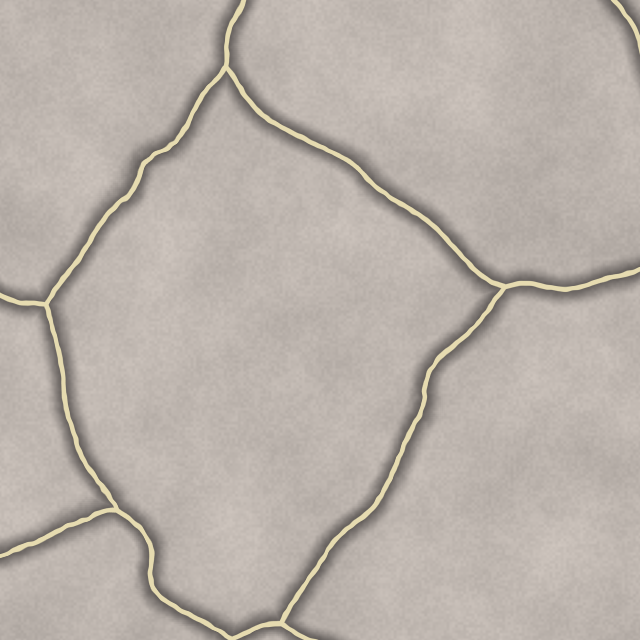
Reproduce this texture procedurally as a Shadertoy shader.

```glsl
#define CELLS 1.65
#define JITTER 0.8
#define BEND 0.10
#define WIGGLE 0.026
#define ROUGHNESS 0.0028
#define VEIN_HALF_WIDTH 0.0037
#define SHADOW_REACH 0.027
#define BLOTCH_CONTRAST 0.19
#define GRAIN_CONTRAST 0.06
#define STONE vec3(0.745, 0.712, 0.686)
#define SHADOW vec3(0.37, 0.35, 0.34)
#define VEIN vec3(0.90, 0.86, 0.69)

vec2 hash2(vec2 p) {
    vec3 h = fract(p.xyx * vec3(0.1031, 0.1030, 0.0973));
    h += dot(h, h.yzx + 33.33);
    return fract((h.xx + h.yz) * h.zy);
}

// Two independent channels of value noise
vec2 noise2(vec2 p) {
    vec2 i = floor(p), f = fract(p);
    f = f * f * (3.0 - 2.0 * f);
    vec2 low = mix(hash2(i), hash2(i + vec2(1, 0)), f.x);
    vec2 high = mix(hash2(i + vec2(0, 1)), hash2(i + vec2(1, 1)), f.x);
    return mix(low, high, f.y);
}

float fbm(vec2 p) {
    float sum = 0.0, amplitude = 1.0, total = 0.0;
    for (int i = 0; i < 5; i++) {
        sum += amplitude * noise2(p).x;
        total += amplitude;
        amplitude *= 0.65;
        p = mat2(1.6, 1.2, -1.2, 1.6) * p + 7.3;
    }
    return sum / total;
}

// Jittered site on a lattice with every other row shifted
vec2 site(vec2 cell) {
    vec2 jitter = (hash2(cell + 17.0) - 0.5) * JITTER;
    return cell + 0.5 + jitter + vec2(0.5 * mod(cell.y, 2.0), 0.0);
}

// Distance to the nearest cell border, in canvas units
float borderDistance(vec2 uv) {
    vec2 warped = uv + BEND * (noise2(uv * 4.5 + 3.1) - 0.5)
                     + WIGGLE * (noise2(uv * 15.0 + 8.7) - 0.5);
    vec2 q = warped * CELLS;
    vec2 dx = dFdx(q) * iResolution.y, dy = dFdy(q) * iResolution.y;
    q += CELLS * ROUGHNESS * (noise2(uv * 95.0) - 0.5);

    vec2 base = floor(q), nearest = vec2(0.0);
    float best = 1e3;
    for (int y = -2; y <= 2; y++)
    for (int x = -2; x <= 2; x++) {
        vec2 s = site(base + vec2(x, y));
        float d = dot(s - q, s - q);
        if (d < best) { best = d; nearest = s; }
    }

    float border = 1e3;
    for (int y = -2; y <= 2; y++)
    for (int x = -2; x <= 2; x++) {
        vec2 s = site(base + vec2(x, y));
        vec2 toSite = s - nearest;
        if (dot(toSite, toSite) < 1e-4) continue;
        vec2 normal = normalize(toSite);
        float d = dot(0.5 * (s + nearest) - q, normal);
        // Undo the stretch of the warp to keep the width even
        float stretch = length(vec2(dot(dx, normal), dot(dy, normal)));
        border = min(border, d / max(stretch, 0.3));
    }
    return border;
}

void mainImage(out vec4 fragColor, in vec2 fragCoord) {
    vec2 uv = fragCoord / iResolution.y;
    float border = borderDistance(uv);

    // Mottled stone with fine grain
    float blotch = fbm(uv * 8.0) - 0.5;
    float grain = noise2(uv * 230.0).y - 0.5;
    float tone = 1.0 + BLOTCH_CONTRAST * blotch + GRAIN_CONTRAST * grain;
    vec3 color = STONE * tone;

    // Soft dark groove along each vein
    float outside = border - VEIN_HALF_WIDTH;
    float light = smoothstep(-0.006, SHADOW_REACH, outside);
    color = mix(SHADOW * tone, color, light);

    // Pale vein
    float soft = max(0.0011, 0.7 / iResolution.y);
    color = mix(color, VEIN, 1.0 - smoothstep(-soft, soft, outside));

    fragColor = vec4(color, 1.0);
}
```
